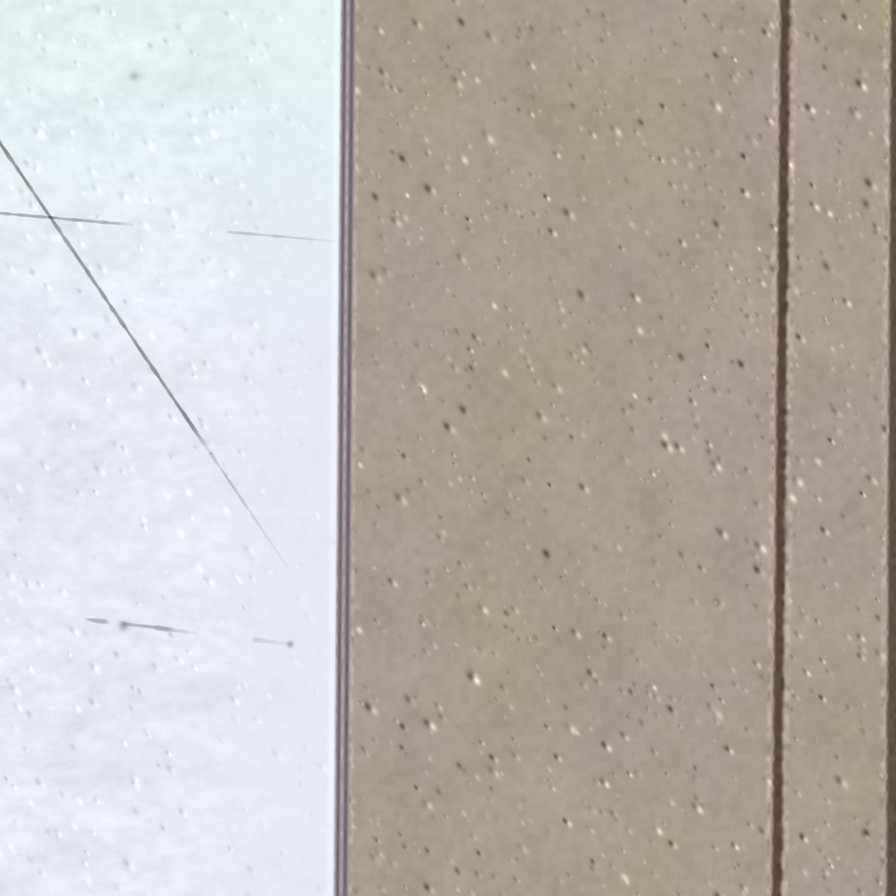
Give the GLSL for this texture, as a three.js fragment shader.

```glsl
// Pale cracked plaster beside a speckled sandstone slab with dark vertical grooves.
varying vec2 vUv;

float hash(vec2 p) {
  vec3 q = fract(vec3(p.xyx) * 0.1031);
  q += dot(q, q.yzx + 33.33);
  return fract((q.x + q.y) * q.z);
}

float noise(vec2 p) {
  vec2 cell = floor(p), f = fract(p);
  f = f * f * (3.0 - 2.0 * f);
  return mix(mix(hash(cell), hash(cell + vec2(1.0, 0.0)), f.x),
             mix(hash(cell + vec2(0.0, 1.0)), hash(cell + vec2(1.0)), f.x), f.y);
}

float fbm(vec2 p) {
  float sum = 0.0, gain = 0.5;
  for (int i = 0; i < 4; i++) {
    sum += gain * noise(p);
    p = mat2(1.6, 1.2, -1.2, 1.6) * p + 7.3;
    gain *= 0.5;
  }
  return sum / 0.9375;
}

// Soft vertical stripe centred on d = 0.
float stripe(float d, float halfWidth, float blur) {
  return 1.0 - smoothstep(halfWidth - blur, halfWidth + blur, abs(d));
}

// Signed grains: a bright chip with a dark shadow to its upper left.
float grains(vec2 uv, float cells, float density, float radius) {
  vec2 p = uv * cells, base = floor(p);
  float sum = 0.0;
  for (int j = -1; j <= 1; j++) {
    for (int i = -1; i <= 1; i++) {
      vec2 cell = base + vec2(float(i), float(j));
      float present = step(hash(cell + 19.7), density);
      vec2 d = p - cell - vec2(hash(cell + 3.1), hash(cell + 8.9));
      d = vec2(d.x + d.y * 0.4, d.y * 0.75) / (radius * (0.6 + 0.7 * hash(cell + 41.0)));
      float chip = exp(-dot(d, d)) * hash(cell + 5.0);
      vec2 s = d + vec2(1.3, -0.9);
      sum += present * (chip - exp(-dot(s, s)) * hash(cell + 27.0));
    }
  }
  return sum;
}

// Thin irregular crack from a to b; fade sets where along it the ink thins out.
float crack(vec2 uv, vec2 a, vec2 b, float width, float fade) {
  vec2 ab = b - a;
  float t = clamp(dot(uv - a, ab) / dot(ab, ab), 0.0, 1.0);
  float d = length(uv - a - ab * t) + (noise(uv * 130.0) - 0.5) * 0.0012;
  float ink = 1.0 - smoothstep(width * 0.3, width * 1.6, d);
  return ink * (1.0 - 0.8 * smoothstep(fade, 1.0, t)) * (0.65 + 0.35 * noise(uv * 90.0));
}

float spot(vec2 uv, vec2 center, float radius) {
  vec2 d = (uv - center) / radius;
  return exp(-dot(d, d));
}

vec3 plaster(vec2 uv) {
  vec3 color = mix(vec3(0.905, 0.915, 0.965), vec3(0.895, 0.95, 0.955), smoothstep(0.45, 1.0, uv.y));
  float rough = 1.0 - 0.7 * smoothstep(0.18, 0.36, uv.x);
  color += (fbm(uv * vec2(13.0, 22.0)) - 0.5) * 0.075 * rough;
  color += (fbm(uv * vec2(65.0, 95.0) + 4.0) - 0.5) * 0.075 * rough;
  color += grains(uv, 48.0, 0.35, 0.13) * 0.13 * rough;

  float ink = 0.8 * crack(uv, vec2(-0.01, 0.855), vec2(0.235, 0.494), 0.0019, 0.9);
  ink += 0.35 * crack(uv, vec2(0.235, 0.494), vec2(0.32, 0.368), 0.0015, 0.2);
  ink += 0.6 * crack(uv, vec2(-0.01, 0.763), vec2(0.148, 0.749), 0.0016, 0.8);
  ink += 0.3 * crack(uv, vec2(0.255, 0.741), vec2(0.372, 0.731), 0.0014, 0.6);
  float broken = smoothstep(0.42, 0.7, noise(uv * 55.0));
  ink += 0.55 * broken * crack(uv, vec2(0.078, 0.311), vec2(0.325, 0.281), 0.0022, 0.6);
  ink += 0.45 * spot(uv, vec2(0.138, 0.301), 0.005) + 0.5 * spot(uv, vec2(0.324, 0.281), 0.0035);
  ink += 0.3 * spot(uv, vec2(0.15, 0.915), 0.005);
  return mix(color, vec3(0.40, 0.42, 0.42), min(ink, 1.0));
}

vec3 sandstone(vec2 uv) {
  vec3 color = vec3(0.66, 0.612, 0.555);
  float tint = fbm(uv * 7.0 + 2.0) - 0.5;
  color += tint * vec3(0.015, -0.02, 0.055);
  color += (fbm(uv * vec2(22.0, 16.0) + 11.0) - 0.5) * 0.055;
  color += (fbm(uv * 110.0) - 0.5) * 0.06;
  color += grains(uv, 36.0, 0.32, 0.105) * vec3(0.31, 0.29, 0.26);
  color += grains(uv + 0.37, 70.0, 0.28, 0.16) * 0.12;
  return color;
}

// Dark groove with pale gritty lips on both sides.
vec3 groove(vec3 color, vec2 uv, float d, float halfWidth, vec3 dark) {
  float grit = noise(uv * vec2(190.0, 150.0));
  float lips = stripe(abs(d) - halfWidth - 0.0045, 0.003, 0.003);
  color += lips * (grit - 0.3) * 0.16;
  float wobble = (grit - 0.5) * 0.0025;
  return mix(color, dark + (grit - 0.5) * 0.07, stripe(d + wobble, halfWidth, 0.0028));
}

void main() {
  vec2 uv = vUv;
  float seam = uv.x - mix(0.3805, 0.3885, uv.y);
  vec3 color = mix(plaster(uv), sandstone(uv), smoothstep(-0.002, 0.002, seam));

  // Seam: a mauve double line with a paler core and bright outer edges.
  float grit = noise(uv * vec2(210.0, 130.0));
  color += stripe(seam + 0.0125, 0.003, 0.003) * 0.035;
  color += stripe(seam - 0.0105, 0.002, 0.002) * (grit - 0.2) * 0.14;
  color = mix(color, vec3(0.65, 0.62, 0.64) + (grit - 0.5) * 0.12, stripe(seam, 0.008, 0.0018));
  float rails = max(stripe(seam + 0.0038, 0.0018, 0.0018), stripe(seam - 0.0045, 0.0022, 0.002));
  color = mix(color, vec3(0.42, 0.36, 0.39), rails * (0.7 + 0.3 * grit));

  color = groove(color, uv, uv.x - mix(0.867, 0.8765, uv.y), 0.0052, vec3(0.35, 0.285, 0.24));
  color = groove(color, uv, uv.x - mix(0.998, 1.003, uv.y), 0.0085, vec3(0.37, 0.31, 0.27));
  gl_FragColor = vec4(clamp(color, 0.0, 1.0), 1.0);
}
```
